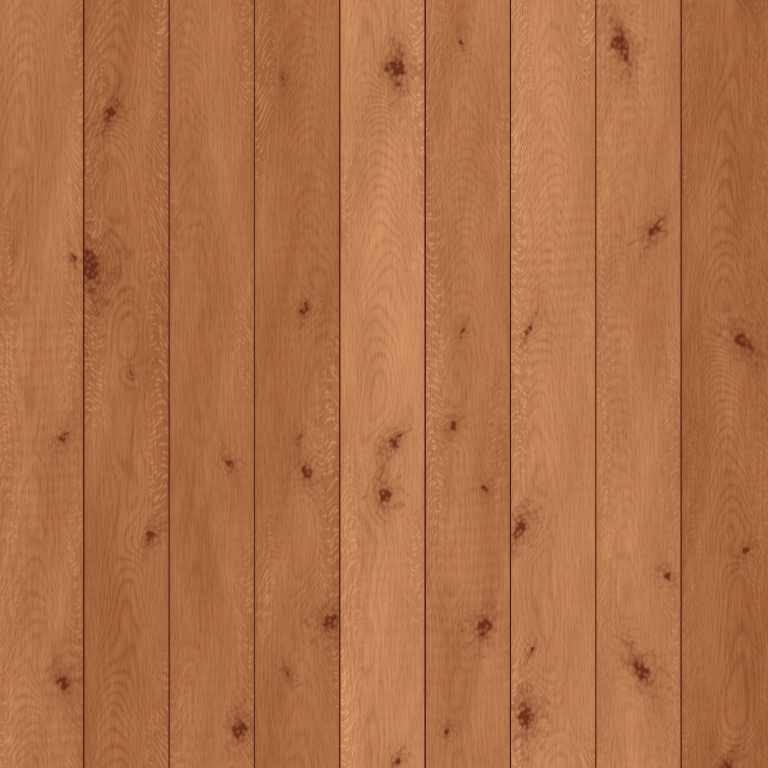
A WebGL 1 fragment shader for this texture:

```glsl
precision highp float;

// Nine upright oak boards with thin dark seams, each with its own tone.
// Growth rings are level sets of a sine-warped parabola that swells round knots;
// stretched cellular noise gives the fibres, pores and pale ray flecks.

uniform vec2 u_resolution;

const float BOARDS = 9.0;
const float SEAM_SHIFT = 0.018;       // in board widths, like all lengths below
const float SEAM_HALF_WIDTH = 0.0075;
const float RINGS = 15.0;
const float RING_CONTRAST = 0.50;
const float FIBRE_CONTRAST = 0.50;
const float FLECK_CONTRAST = 0.95;
const float KNOT_PITCH = 1.25;
const float KNOT_SHARE = 0.55;
const vec3 WOOD = vec3(0.708, 0.462, 0.298);
const vec3 TONE_STEP = vec3(0.10, 0.10, 0.09);
const vec3 KNOT_COLOR = vec3(0.40, 0.17, 0.09);
const vec3 SEAM_COLOR = vec3(0.29, 0.09, 0.06);
const vec3 TONES_LEFT = vec3(-0.15, -0.50, -0.32);
const vec3 TONES_MIDDLE = vec3(-0.35, 0.60, 0.02);
const vec3 TONES_RIGHT = vec3(0.45, 0.18, -0.60);

vec2 hash2(vec2 p) {
  vec3 a = fract(p.xyx * vec3(0.1031, 0.1030, 0.0973));
  a += dot(a, a.yzx + 33.33);
  return fract((a.xx + a.yz) * a.zy);
}

// Distance to the nearest jittered cell point.
float cells(vec2 p) {
  vec2 base = floor(p);
  float nearest = 8.0;
  for (int j = -1; j <= 1; j++) {
    for (int i = -1; i <= 1; i++) {
      vec2 cell = base + vec2(float(i), float(j));
      vec2 r = cell + hash2(cell) - p;
      nearest = min(nearest, dot(r, r));
    }
  }
  return sqrt(nearest);
}

// Layered sines, roughly -1 to 1.
float waves(vec2 p) {
  return 0.5 * sin(p.x + 1.3 * sin(p.y * 0.8))
       + 0.3 * sin(p.y * 1.7 + 1.9 * sin(p.x * 0.9 + 2.0))
       + 0.2 * sin(p.x * 2.3 - p.y * 2.9 + 1.0);
}

float boardTone(float id) {
  vec3 group = id < 3.0 ? TONES_LEFT : (id < 6.0 ? TONES_MIDDLE : TONES_RIGHT);
  float slot = mod(id, 3.0);
  return slot < 0.5 ? group.x : (slot < 1.5 ? group.y : group.z);
}

// Knots scattered along a board: x is the stain, y the swelling of the rings.
vec2 knots(vec2 q, float id) {
  vec2 sum = vec2(0.0);
  for (int j = -1; j <= 1; j++) {
    float row = floor(q.y / KNOT_PITCH) + float(j);
    vec2 place = hash2(vec2(id * 7.0 + 3.0, row + 11.0));
    vec2 kind = hash2(vec2(id * 5.0 + 41.0, row + 67.0));
    float size = mix(0.04, 0.17, kind.x * kind.x * kind.x);
    vec2 r = (q - vec2(0.04 + 0.92 * place.x, (row + place.y) * KNOT_PITCH)) / size;
    r.x += (place.y - 0.5) * r.y;
    float d = length(r * vec2(1.0, mix(0.5, 1.1, place.x)));
    d *= 1.0 + 0.5 * waves(r * 2.6 + row * 3.0);
    float core = mix(0.35, 0.85, kind.x) * exp(-2.2 * d * d);
    float halo = exp(-0.35 * d * d) * (0.18 + 0.14 * sin(d * 6.0));
    float tail = 0.16 * exp(-2.5 * r.x * r.x - 0.05 * r.y * r.y);
    sum += step(kind.y, KNOT_SHARE)
         * vec2(core + halo + tail, 3.0 * size * exp(-0.12 * dot(r, r)));
  }
  return sum;
}

void main() {
  vec2 uv = gl_FragCoord.xy / u_resolution;
  float pixel = BOARDS / u_resolution.x;
  float across = uv.x * BOARDS + SEAM_SHIFT;
  float id = min(floor(across), BOARDS - 1.0);
  vec2 q = vec2(across - id, uv.y * BOARDS);
  vec2 trait = hash2(vec2(id + 2.0, 23.0));
  vec2 style = hash2(vec2(id + 5.0, 91.0));
  vec2 seed = vec2(id * 37.0, id * 13.0);
  vec2 knot = knots(q, id);

  // Broad tone and faint saw marks
  float tone = boardTone(id);
  tone += 0.30 * waves(q * vec2(3.5, 0.9) + seed);
  tone += 0.20 * waves(q * vec2(10.0, 1.8) + seed.yx);
  tone += 0.12 * style.x * sin(q.y * 42.0 + sin(q.x * 5.0))
        * smoothstep(0.0, 0.6, waves(q * vec2(1.0, 0.8) + seed.yx));

  // Steep arched growth rings, fading where they crowd together
  float dx = q.x - mix(0.3, 0.7, trait.x) - 0.1 * sin(q.y * 0.7 + seed.x);
  float field = 2.6 * dx * dx + 0.22 * q.y + 0.5 * sin(q.y * 0.6 + seed.y)
              + 0.07 * waves(q * vec2(6.0, 2.2) + seed) + knot.y;
  float line = pow(0.5 + 0.5 * sin(6.2832 * RINGS * field), 2.5);
  float ringFade = mix(0.35, 1.0, trait.y) / (1.0 + 14.0 * dx * dx);
  tone -= RING_CONTRAST * ringFade * (line - 0.33);

  // Fibres and short dark pores
  float bend = 0.03 * waves(q * vec2(3.0, 1.4) + seed) + 0.06 * knot.y;
  float fibre = cells(vec2((q.x + bend) * 32.0, q.y * 2.2) + seed);
  float pore = cells(vec2((q.x + bend) * 26.0, q.y * 6.0) + seed.yx);
  tone += FIBRE_CONTRAST * (fibre - 0.45);
  tone -= 0.30 * smoothstep(0.30, 0.08, pore);

  // Wavy pale ray flecks towards the board edges
  vec2 slant = vec2(q.x * 9.0 + 0.5 * sin(q.y * 7.0),
                    q.y * 17.0 + 12.0 * abs(q.x - 0.5) + 2.0 * sin(q.x * 14.0 + q.y));
  float fleck = smoothstep(0.38, 0.14, cells(slant + seed));
  float fleckZone = smoothstep(0.12, 0.42, abs(q.x - 0.5))
                  * smoothstep(-0.5, 0.3, waves(vec2(q.x * 2.0, q.y * 0.7) + seed));
  tone += FLECK_CONTRAST * mix(0.35, 1.0, style.y) * fleckZone * (fleck - 0.15);

  // Crumbled knot stain over the wood
  float crumble = smoothstep(0.1, 0.75, cells(q * vec2(17.0, 13.0) + seed));
  float stain = clamp(knot.x * (0.45 + 0.7 * crumble), 0.0, 0.9);
  vec3 color = mix(WOOD + TONE_STEP * tone, KNOT_COLOR, stain);

  // Seams between neighbouring boards, with a soft shaded edge
  float joint = floor(across + 0.5);
  float inner = step(0.5, joint) * step(joint, BOARDS - 0.5);
  float gap = abs(across - joint);
  float seam = 1.0 - smoothstep(SEAM_HALF_WIDTH - 0.5 * pixel, SEAM_HALF_WIDTH + 0.5 * pixel, gap);
  float depth = mix(0.65, 1.0, hash2(vec2(joint, 7.0)).x);
  color *= 1.0 - 0.10 * inner * exp(-gap * 45.0);
  gl_FragColor = vec4(mix(color, SEAM_COLOR, inner * depth * seam), 1.0);
}
```
